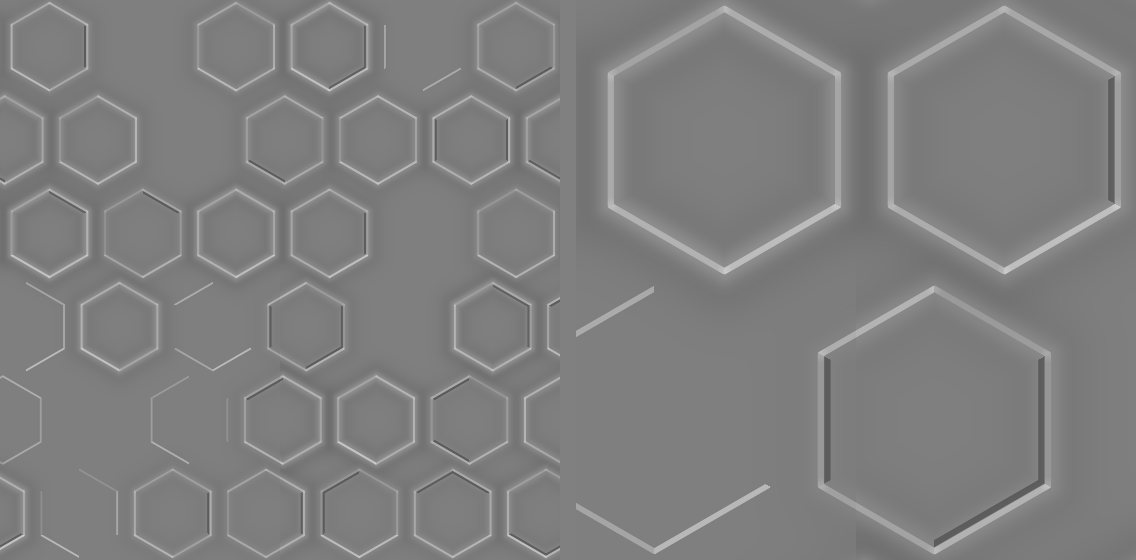
Left, the full canvas; right, a detail of the centre.
Reproduce this pattern procedurally as a Shadertoy shader.

```glsl
const float GRID = 6.0;             // cells across and down
const float APOTHEM = 0.406;        // hexagon centre to side, in cells
const float LINE_HALF = 0.011;
const float GROOVE_INSET = 0.024;
const float GROOVE_CHANCE = 0.17;
const float GLOW_RADIUS = 0.052;
const float SHADE_RADIUS = 0.15;
const float GLOW_GAIN = 0.105;
const float SHADE_GAIN = 0.050;
const float SEAM_GLOW = 0.4;
const vec3 BASE = vec3(0.497);

// Per row, bottom to top: sideways shift, then bit masks by column + 1
const float SHIFT[6] = float[6](0.85, 0.03, 0.28, 0.53, 0.05, 0.53);
const int MISSING[6] = int[6](0, 4, 32, 32, 8, 4);
const int FAINT[6] = int[6](2, 10, 10, 0, 0, 32);

float hash(vec3 p) {
    p = fract(p * vec3(0.1031, 0.1030, 0.0973) + 0.17);
    p += dot(p, p.yzx + 33.33);
    return fract((p.x + p.y) * p.z);
}

bool hasBit(int mask, int column) {
    return ((mask >> (column + 1)) & 1) == 1;
}

float stroke(float d, float halfWidth, float aa) {
    return 1.0 - smoothstep(halfWidth - 0.5 * aa, halfWidth + 0.5 * aa, d);
}

// Turns p so its nearest side faces +x; z is the side number
vec3 foldHexagon(vec2 p) {
    float sector = floor(atan(p.y, p.x) / radians(60.0) + 0.5);
    float a = sector * radians(60.0);
    vec2 q = vec2(cos(a) * p.x + sin(a) * p.y, cos(a) * p.y - sin(a) * p.x);
    return vec3(q, mod(sector + 6.0, 6.0));
}

// Signed brightness added by one embossed hexagon
float hexagon(vec2 p, vec2 id, bool faint, float glowScale, float aa) {
    vec3 q = foldHexagon(p);
    float sideHalf = APOTHEM * tan(radians(30.0));
    float past = max(abs(q.y) - sideHalf, 0.0);
    float d = length(vec2(q.x - APOTHEM, past));
    float tone = hash(vec3(id, q.z + 3.0));
    float pick = hash(vec3(id, q.z + 17.0));

    // Lower sides catch more light
    float lower = q.z > 3.5 ? 1.0 : 0.0;
    float ridge = mix(0.05, 0.17, tone) + 0.05 * lower;

    if (faint) {
        float kept = step(0.28, pick);
        return kept * (ridge + 0.02) * stroke(d, LINE_HALF * 0.9, aa);
    }

    // Soft glow around the side inside a wider shade
    float strength = mix(0.45, 1.2, hash(vec3(id, 41.0))) * glowScale;
    float glow = GLOW_GAIN * exp(-pow(d / GLOW_RADIUS, 2.0));
    float shade = SHADE_GAIN * exp(-pow(d / SHADE_RADIUS, 2.0));
    float inside = q.x < APOTHEM ? 0.75 : 1.0;
    float light = strength * (glow - shade * mix(1.0, inside, smoothstep(0.0, 0.06, d)));

    // Crisp ridge with bright corners
    float corner = smoothstep(0.035, 0.0, abs(abs(q.y) - sideHalf));
    light += (ridge + 0.05 * corner) * stroke(d, LINE_HALF, aa);

    // Dark groove along some sides
    if (pick < GROOVE_CHANCE) {
        float g = length(vec2(q.x - APOTHEM + GROOVE_INSET, past));
        light -= 0.16 * stroke(g, LINE_HALF, aa);
    }
    return light;
}

void mainImage(out vec4 fragColor, in vec2 fragCoord) {
    vec2 cell = GRID * fragCoord / iResolution.y;
    float aa = GRID / iResolution.y;
    float light = 0.0;

    // Sum the neighbours so that glows overlap
    for (int j = -1; j <= 1; j++) {
        int row = int(floor(cell.y)) + j;
        if (row < 0 || row > 5) continue;
        float x = cell.x - SHIFT[row];
        for (int i = -1; i <= 1; i++) {
            int column = int(floor(x + 0.5)) + i;
            if (column < -1 || column > 6 || hasBit(MISSING[row], column)) continue;
            vec2 id = vec2(column, row);
            vec2 p = vec2(x - id.x, cell.y - id.y - 0.5);

            // Glow weakens left of the middle seam in the lower rows
            bool onSeam = row < 3 && abs(id.x + SHIFT[row] - 0.5 * GRID) < 0.4;
            float glowScale = onSeam && cell.x < 0.5 * GRID ? SEAM_GLOW : 1.0;
            light += hexagon(p, id, hasBit(FAINT[row], column), glowScale, aa);
        }
    }
    fragColor = vec4(clamp(BASE + light, 0.36, 0.80), 1.0);
}
```
